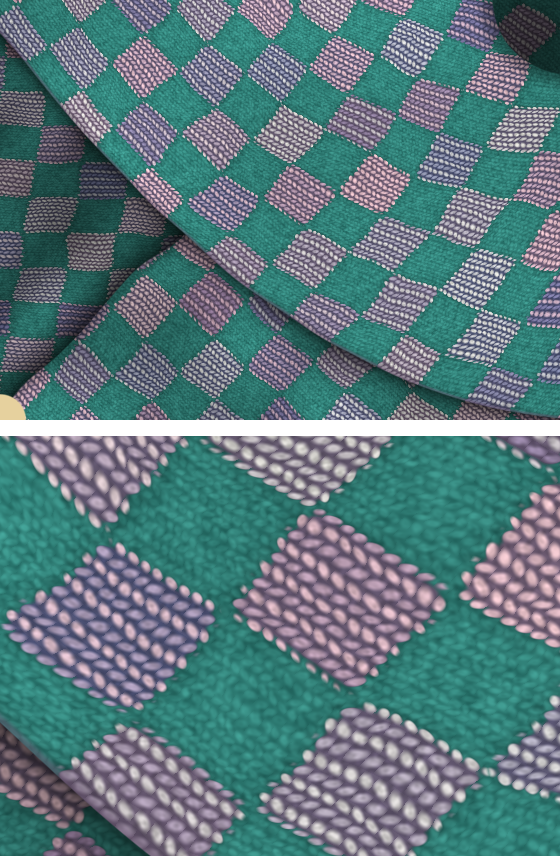
Top, the full canvas; bottom, a detail of the centre.
Write a Shadertoy shader that draws this pattern.

```glsl
// Folded wool blanket: green knit ground with a checker of two-tone stitched patches.

const float STITCHES = 9.0;        // stitches along one patch side
const float WOBBLE = 0.13;         // hand-made distortion of the checker
const float PATCH_HALF = 0.495;    // half side of a patch, in checker cells
const float CORNER = 0.10;         // rounding of patch corners
const float FUZZ = 0.022;          // softness of the wool outline
const vec3 GREEN = vec3(0.24, 0.59, 0.55);
const vec3 DEEP_GREEN = vec3(0.08, 0.31, 0.29);
const vec3 BLUE = vec3(0.34, 0.39, 0.60);
const vec3 LILAC = vec3(0.56, 0.46, 0.60);
const vec3 PINK = vec3(0.93, 0.77, 0.79);
const vec3 CREAM = vec3(0.88, 0.88, 0.84);
const vec3 TABLE = vec3(0.90, 0.82, 0.62);

vec3 hash3(vec2 p) {
    vec3 h = fract(p.xyx * vec3(0.1031, 0.1030, 0.0973));
    h += dot(h, h.yxz + 33.33);
    return fract((h.xxy + h.yzz) * h.zyx);
}

vec2 noise2(vec2 p) {
    vec2 i = floor(p), f = fract(p);
    f = f * f * (3.0 - 2.0 * f);
    vec2 low = mix(hash3(i).xy, hash3(i + vec2(1, 0)).xy, f.x);
    vec2 high = mix(hash3(i + vec2(0, 1)).xy, hash3(i + vec2(1, 1)).xy, f.x);
    return mix(low, high, f.y);
}

float roundedBox(vec2 p, float halfSide, float radius) {
    vec2 d = abs(p) - halfSide + radius;
    return length(max(d, 0.0)) + min(max(d.x, d.y), 0.0) - radius;
}

// Raised loop of yarn: x is its height, y tells odd rows from even ones
vec2 stitch(vec2 q) {
    q += 0.35 * (noise2(q * 0.7) - 0.5);
    float odd = mod(floor(q.y), 2.0);
    q.x += 0.5 * odd;
    vec2 f = fract(q) - 0.5;
    f.x += f.y * mix(-0.55, 0.55, odd);
    return vec2(1.0 - smoothstep(0.16, 0.58, length(f * vec2(0.9, 1.1))), odd);
}

// Knitted cloth; integer lattice points are the patch centres
vec3 knit(vec2 lattice, float seed, float pixel) {
    lattice += WOBBLE * (noise2(lattice * 1.7 + seed) - 0.5);
    vec2 st = vec2(lattice.x + lattice.y, lattice.y - lattice.x);
    vec2 id = floor(st + 0.5), f = st - id;

    // Ground cells look to their nearest patch
    if (mod(id.x + id.y, 2.0) > 0.5)
        id += abs(f.x) > abs(f.y) ? vec2(sign(f.x), 0) : vec2(0, sign(f.y));
    f = st - id;
    vec3 pick = hash3(id + seed * 7.0);

    // Felted ground
    vec2 q = st * STITCHES;
    float fibre = noise2(q * 3.7 + seed).x;
    float grain = 0.55 * noise2(q * 1.9).y + 0.45 * fibre;
    float purl = stitch(q * 1.45).x;
    vec3 ground = mix(DEEP_GREEN, GREEN, 0.22 + 0.72 * grain + 0.28 * purl);

    // Two yarns taking turns by row, blended differently in each patch
    vec2 loop = stitch(q);
    vec3 darkYarn = mix(BLUE, LILAC, pick.x);
    vec3 paleYarn = mix(PINK, CREAM, smoothstep(0.3, 0.7, pick.y));
    float paleness = mix(0.12, 0.85, pick.z);
    vec3 yarn = mix(mix(darkYarn, paleYarn, paleness), paleYarn, (1.0 - loop.y) * 0.65);
    vec3 wool = mix(darkYarn * 0.62, yarn, 0.12 + 0.88 * loop.x);
    wool *= 0.88 + 0.24 * fibre;

    // Scalloped outline, with a small contact shade on the ground
    float d = roundedBox(f, PATCH_HALF, CORNER);
    d += 0.055 * (0.5 - loop.x) + 0.05 * (noise2(st * 4.0 + seed).x - 0.5);
    ground *= 1.0 - 0.25 * exp(-max(d, 0.0) * 16.0);
    float soft = max(FUZZ, pixel * 8.0);
    return mix(ground, wool, smoothstep(soft, -soft, d));
}

// Upper cloth bends: rows arch and columns fan out
vec2 archedLattice(vec2 p) {
    float bend = p.x - 0.538;
    float v = (p.y - 0.33 + 0.346 * bend * bend) / 0.151;
    float u = (p.x - 0.521 - 0.0174 * v) / (0.168 + 0.0104 * min(v, 2.0));
    return vec2(u, v);
}

vec2 skewedLattice(vec2 p, vec2 centre, vec2 across, vec2 down) {
    return inverse(mat2(across, down)) * (p - centre);
}

void mainImage(out vec4 fragColor, in vec2 fragCoord) {
    float pixel = 1.0 / iResolution.y;
    vec2 p = vec2(fragCoord.x, iResolution.y - fragCoord.y) * pixel; // y runs down
    vec2 sway = noise2(p * 7.0) - 0.5;

    // Signed distances to the cloth edges, positive on the layer beneath
    float slope = 1.288 - 0.898 * p.x;
    float hem = (p.y - 0.08 - p.x * (1.288 - 0.449 * p.x)) / sqrt(1.0 + slope * slope);
    hem += 0.012 * sway.x;
    float fold = (0.98 - p.x - p.y) * 0.707 + 0.035 * sway.y;
    float turn = 0.2 - length(p - vec2(1.37, -0.02)) + 0.015 * sway.y;

    // Deepest layer, creased and in shade
    vec2 deep = skewedLattice(p, vec2(0.118, 0.512), vec2(0.124, -0.08), vec2(0.098, 0.087));
    float crease = noise2(vec2(p.x + p.y, p.y - p.x) * vec2(7.0, 3.0)).x;
    vec3 col = knit(deep, 3.0, pixel) * (0.48 + 0.5 * crease);
    col *= 1.0 - 0.5 * exp(-max(fold, 0.0) / 0.03);
    col *= mix(1.0, 0.6, smoothstep(-0.02, 0.05, turn));

    // Middle layer
    vec2 middle = skewedLattice(p, vec2(0.356, 0.885), vec2(0.156, -0.009), vec2(0.009, 0.152));
    vec3 under = knit(middle, 11.0, pixel) * (0.78 + 0.3 * noise2(p * 5.0).y);
    under *= 0.8 + 0.2 * smoothstep(0.0, 0.03, -fold);
    col = mix(col, under, smoothstep(pixel, -pixel, fold));
    float corner = length(p - vec2(0.0, 1.0)) - 0.055 + 0.03 * sway.x;
    col = mix(col, TABLE, smoothstep(pixel, -pixel, corner));
    col *= 1.0 - 0.6 * exp(-max(hem, 0.0) / 0.028);

    // Upper layer with a rolled, pale selvedge
    vec3 upper = knit(archedLattice(p), 23.0, pixel) * (0.94 + 0.16 * noise2(p * 3.0).x);
    upper = mix(upper, LILAC * 0.95, 0.45 * smoothstep(-0.008, -0.002, hem));
    upper *= 0.82 + 0.18 * smoothstep(0.0, 0.022, -hem);
    upper *= 0.65 + 0.35 * smoothstep(0.0, 0.05, -turn);
    float edge = max(hem, turn);
    col = mix(col, upper, smoothstep(pixel, -pixel, edge));

    fragColor = vec4(clamp(col, 0.0, 1.0), 1.0);
}
```
